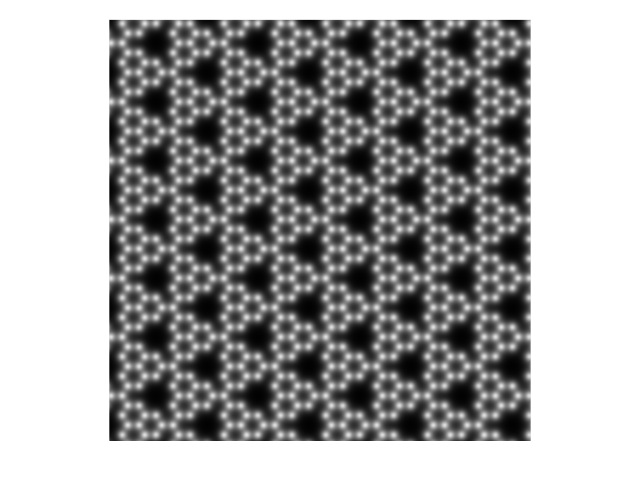
Give the GLSL for this pattern, as a Shadertoy shader.

```glsl
const float BOND = 0.02357;                       // site spacing / canvas height
const vec2 LATTICE_ORIGIN = vec2(-0.1646, 0.1042); // from canvas centre
const vec2 PANEL_CENTER = vec2(0.0, 0.020);
const float PANEL_HALF = 0.4388;
const float PEAK = 0.77;                          // brightness of a lone spot
const float DECAY = 4.6;                          // falloff per bond length
const float CORE = 0.36;                          // rounding of the spot centre
const int REACH = 2;
const vec3 MARGIN_COLOR = vec3(1.0);
const vec3 GLOW_COLOR = vec3(1.0);

// Honeycomb basis, in bond lengths
const vec2 BASIS_A = vec2(1.5, 0.8660254);
const vec2 BASIS_B = vec2(1.5, -0.8660254);

float spot(vec2 offset) {
    float r = sqrt(dot(offset, offset) + CORE * CORE);
    return exp(-DECAY * (r - CORE));
}

// One site and its three neighbours are missing from each 3 x 3 supercell
float evenSite(vec2 cell) {
    vec2 m = mod(cell, 3.0);
    return m.x + m.y > 3.5 ? 0.0 : 1.0;
}

float oddSite(vec2 cell) {
    vec2 m = mod(cell, 3.0);
    bool offMiddle = abs(m.x - 1.0) > 0.5 && abs(m.y - 1.0) > 0.5;
    return offMiddle && m.x + m.y > 1.5 ? 0.0 : 1.0;
}

float honeycombGlow(vec2 p) {
    float u = p.x / BASIS_A.x;
    float v = p.y / BASIS_A.y;
    vec2 base = floor(0.5 * vec2(u + v, u - v) + 0.5);
    float glow = 0.0;
    for (int j = -REACH; j <= REACH; j++) {
        for (int i = -REACH; i <= REACH; i++) {
            vec2 cell = base + vec2(i, j);
            vec2 offset = p - cell.x * BASIS_A - cell.y * BASIS_B;
            glow += evenSite(cell) * spot(offset);
            glow += oddSite(cell) * spot(offset + vec2(1.0, 0.0));
        }
    }
    return PEAK * glow;
}

void mainImage(out vec4 fragColor, in vec2 fragCoord) {
    vec2 uv = (fragCoord - 0.5 * iResolution.xy) / iResolution.y;
    float pixel = 1.0 / iResolution.y;

    // Glowing lattice
    float glow = honeycombGlow((uv - LATTICE_ORIGIN) / BOND);
    vec3 color = GLOW_COLOR * min(glow, 1.0);

    // Square panel on a plain margin
    vec2 d = abs(uv - PANEL_CENTER) - PANEL_HALF;
    float outside = smoothstep(-0.5 * pixel, 0.5 * pixel, max(d.x, d.y));
    fragColor = vec4(mix(color, MARGIN_COLOR, outside), 1.0);
}
```
